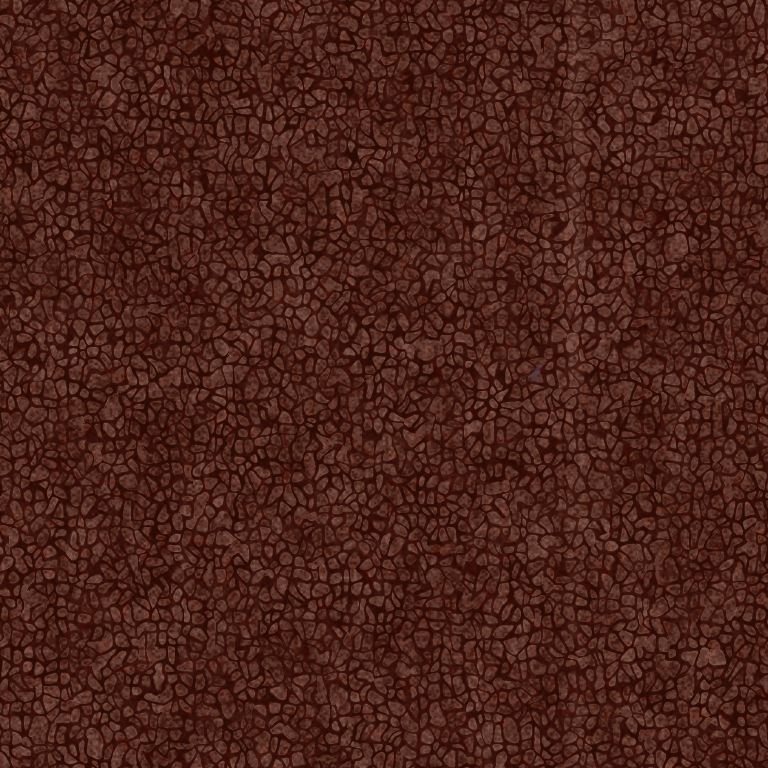
This texture is drawn by a three.js fragment shader. Its source:

```glsl
varying vec2 vUv;

float hash(vec2 p) {
  return fract(sin(dot(p, vec2(127.1, 311.7))) * 43758.5453);
}

float noise(vec2 p) {
  vec2 i = floor(p), f = fract(p);
  f = f * f * (3.0 - 2.0 * f);
  return mix(mix(hash(i), hash(i + vec2(1.0, 0.0)), f.x),
             mix(hash(i + vec2(0.0, 1.0)), hash(i + 1.0), f.x), f.y);
}

vec2 seedPoint(vec2 cell) {
  return cell + 0.12 + 0.76 * vec2(hash(cell), hash(cell + 37.3));
}

// x: rounded distance to the grain border, y: random value of the grain
vec2 grains(vec2 p) {
  vec2 base = floor(p), home = base, nearest = vec2(0.0);
  float best = 9.0;
  for (int j = -1; j <= 1; j++) {
    for (int i = -1; i <= 1; i++) {
      vec2 cell = base + vec2(float(i), float(j));
      vec2 toSeed = seedPoint(cell) - p;
      float d = dot(toSeed, toSeed);
      if (d < best) {
        best = d;
        home = cell;
        nearest = toSeed;
      }
    }
  }

  // A soft minimum rounds the corners; some neighbours fuse into longer grains
  float sum = 0.0001;
  for (int j = -2; j <= 2; j++) {
    for (int i = -2; i <= 2; i++) {
      vec2 cell = home + vec2(float(i), float(j));
      bool fused = hash(cell + home + 0.5) > 0.9;
      if ((i != 0 || j != 0) && !fused) {
        vec2 toSeed = seedPoint(cell) - p;
        float border = dot(0.5 * (nearest + toSeed), normalize(toSeed - nearest));
        sum += exp(-11.0 * border);
      }
    }
  }
  return vec2(-log(sum) / 11.0, hash(home + 71.9));
}

// Dark brown gaps through red brown to pale grain tops
vec3 leatherColor(float tone) {
  vec3 color = mix(vec3(0.16, 0.04, 0.015), vec3(0.22, 0.06, 0.04), smoothstep(-0.05, 0.2, tone));
  color = mix(color, vec3(0.27, 0.11, 0.07), smoothstep(0.15, 0.4, tone));
  color = mix(color, vec3(0.38, 0.22, 0.18), smoothstep(0.35, 0.78, tone));
  return mix(color, vec3(0.48, 0.32, 0.27), smoothstep(0.75, 1.1, tone));
}

void main() {
  vec2 uv = vUv;

  // Bent, slightly upright grains
  vec2 bend = vec2(noise(uv * 52.0), noise(uv * 52.0 + 19.0)) - 0.5;
  vec2 grain = grains(uv * vec2(68.0, 58.0) + 0.9 * bend);
  float border = grain.x - 0.08 * (grain.y - 0.5);
  float body = smoothstep(0.04, 0.16, border);
  float rim = body * (1.0 - smoothstep(0.13, 0.24, border));

  // Uneven relief, vertical streaks and fine speckle
  float relief = mix(0.72, 1.12, noise(uv * vec2(34.0, 20.0) + 5.0));
  float streak = noise(uv * vec2(42.0, 3.0)) - 0.5;
  float patches = noise(uv * 7.0 + 11.0) - 0.5;
  float speckle = noise(uv * 270.0) + 0.6 * noise(uv * 420.0 + 3.0) - 0.8;

  float gapTone = -0.02 + 0.3 * noise(uv * vec2(75.0, 45.0) + 8.0);
  float grainTone = 0.58 + 0.22 * hash(vec2(grain.y, 2.0)) + 0.1 * rim;
  float tone = mix(gapTone, grainTone * relief, body);
  tone += 0.08 * streak + 0.06 * patches + speckle * mix(0.22, 0.55, body);

  // Pale worn seam
  float seamX = 0.75 + 0.008 * (noise(vec2(uv.y * 18.0, 4.0)) - 0.5);
  float seam = exp(-pow(abs(uv.x - seamX) / 0.012, 2.0));
  tone += 0.24 * seam * (0.4 + 0.7 * noise(vec2(uv.y * 9.0, 7.0)));

  // Reddish flecks
  vec3 color = leatherColor(tone);
  float red = noise(uv * vec2(150.0, 110.0) + 23.0);
  color += vec3(0.025, -0.008, -0.012) * smoothstep(0.6, 0.9, red);

  // Small slanted bluish fleck
  vec2 q = mat2(0.87, 0.5, -0.5, 0.87) * (uv - vec2(0.698, 0.515));
  float fleck = 1.0 - smoothstep(0.4, 1.0, length(q / vec2(0.005, 0.017)));
  color = mix(color, vec3(0.32, 0.26, 0.36), 0.6 * fleck);

  gl_FragColor = vec4(color, 1.0);
}
```
